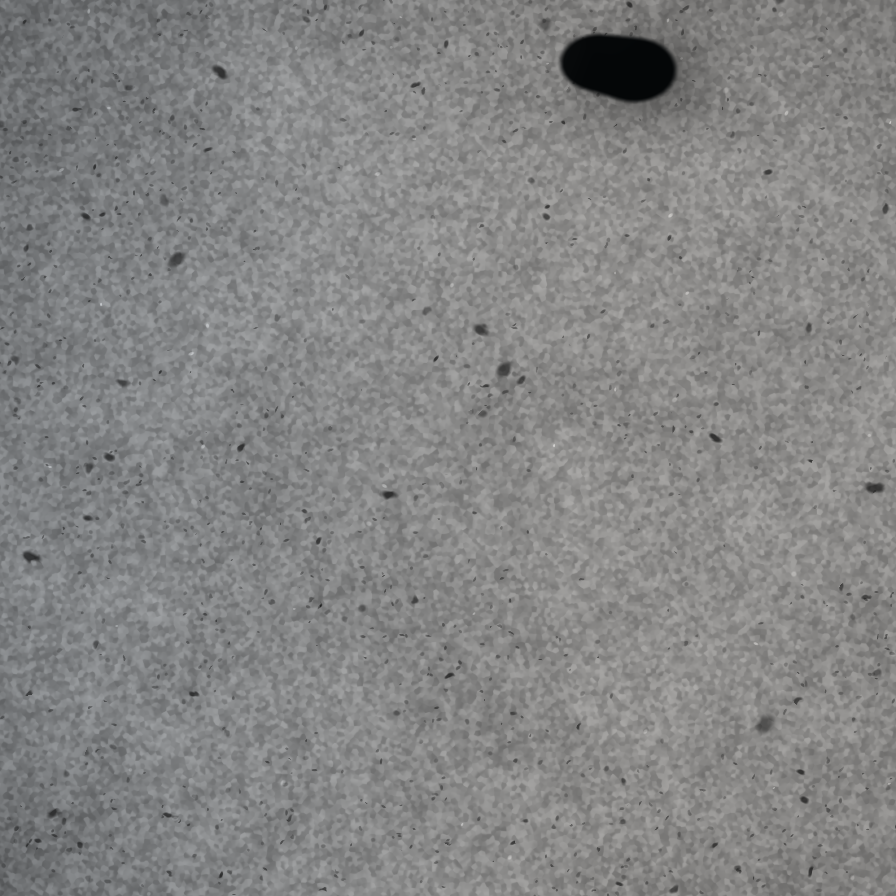
This texture is drawn by a WebGL 1 fragment shader. Its source:

```glsl
precision highp float;
// Grey concrete slab with fine grain, scattered pits and one deep dark hole.
uniform vec2 u_resolution;

vec3 hash3(vec2 cell) {
  vec3 h = fract(vec3(cell.xyx) * vec3(0.1031, 0.1030, 0.0973));
  h += dot(h, h.yxz + 33.33);
  return fract((h.xxy + h.yzz) * h.zyx);
}

// Cellular noise: random values blended by distance to scattered points
float cellNoise(vec2 p) {
  vec2 base = floor(p);
  float total = 0.0, weights = 0.0;
  for (int y = -1; y <= 1; y++) {
    for (int x = -1; x <= 1; x++) {
      vec2 cell = base + vec2(float(x), float(y));
      vec3 h = hash3(cell + 57.0);
      vec2 d = cell + h.xy - p;
      float w = exp(-6.0 * dot(d, d));
      total += w * h.z;
      weights += w;
    }
  }
  return total / weights;
}

// Soft tilted ovals in a random share of the cells; returns their coverage
float spots(vec2 p, float chance, float radius, float seed) {
  vec2 base = floor(p);
  float cover = 0.0;
  for (int y = -1; y <= 1; y++) {
    for (int x = -1; x <= 1; x++) {
      vec2 cell = base + vec2(float(x), float(y));
      vec3 place = hash3(cell + seed);
      vec3 form = hash3(cell + seed + 211.0);
      float angle = 0.5 + 2.4 * (form.x - 0.5);
      float c = cos(angle), s = sin(angle);
      vec2 d = mat2(c, -s, s, c) * (p - cell - place.xy);
      d.y *= 1.0 + form.y;
      float size = radius * mix(0.6, 1.3, form.z);
      float oval = 1.0 - smoothstep(0.45, 1.3, length(d) / size);
      cover = max(cover, oval * step(place.z, chance) * mix(0.5, 1.0, form.y));
    }
  }
  return cover;
}

float ellipse(vec2 p, vec2 radii) {
  return (length(p / radii) - 1.0) * min(radii.x, radii.y);
}

// Two overlapping lobes joined by a smooth minimum
float holeDistance(vec2 p) {
  float left = ellipse(p - vec2(0.668, 0.930), vec2(0.043, 0.032));
  float right = ellipse(p - vec2(0.708, 0.922), vec2(0.047, 0.036));
  float h = clamp(0.5 + (right - left) / 0.03, 0.0, 1.0);
  return mix(right, left, h) - 0.015 * h * (1.0 - h);
}

void main() {
  vec2 p = gl_FragCoord.xy / min(u_resolution.x, u_resolution.y);

  // Broad stains and fine grain
  float stain = cellNoise(p * 6.0);
  float mottle = cellNoise(p * 17.0 + 9.0);
  float tone = 0.535 + 0.045 * (stain - 0.5) + 0.035 * (mottle - 0.5);
  tone += 0.15 * (cellNoise(p * 205.0) - 0.5);
  tone += 0.06 * (cellNoise(p * 95.0 + 31.0) - 0.5);

  // Darker left side and corners
  tone += 0.025 * (smoothstep(0.0, 0.8, p.x) - 0.6);
  tone -= 0.09 * smoothstep(0.45, 0.75, length(p - vec2(0.55, 0.45)));

  // Pits gather where the stains are dark
  float density = 1.0 - smoothstep(0.25, 0.7, 0.6 * stain + 0.4 * mottle);
  vec2 rough = p + 0.004 * (vec2(cellNoise(p * 120.0 + 5.0), cellNoise(p * 120.0 + 77.0)) - 0.5);
  float tiny = spots(rough * 115.0, 0.02 + 0.14 * density, 0.30, 3.0);
  float medium = spots(rough * 46.0, 0.015 + 0.06 * density, 0.20, 41.0);
  float large = spots(rough * 13.0, 0.07, 0.12, 83.0);
  tone *= (1.0 - 0.42 * tiny) * (1.0 - 0.62 * medium) * (1.0 - 0.65 * large);

  // Sparse pale flecks
  tone += 0.2 * spots(p * 60.0, 0.012, 0.17, 131.0);

  // Soft shade around the hole, leaning right
  vec2 shade = (p - vec2(0.722, 0.917)) / vec2(0.075, 0.052);
  tone *= 1.0 - 0.38 * exp(-dot(shade, shade));

  // Cool on the left, slightly warm on the right
  vec3 tint = mix(vec3(0.980, 1.0, 1.018), vec3(1.008, 1.0, 0.988), smoothstep(0.0, 0.75, p.x));
  vec3 color = tone * tint;

  float hole = 1.0 - smoothstep(-0.004, 0.003, holeDistance(p));
  vec3 holeColor = vec3(0.022, 0.03, 0.034) + 0.02 * (mottle - 0.5);
  gl_FragColor = vec4(mix(color, holeColor, hole), 1.0);
}
```
